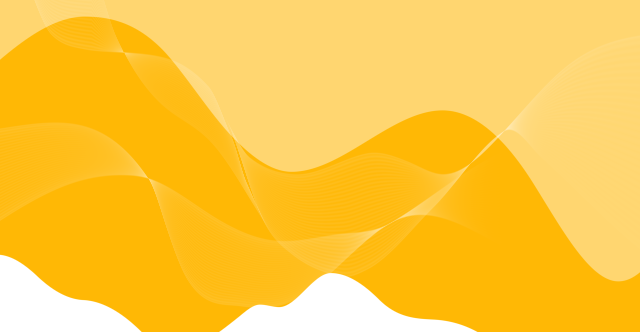
This background is drawn by a WebGL 1 fragment shader. Its source:

```glsl
precision highp float;
// Amber wave background with fine translucent line ribbons and white hills.
uniform vec2 u_resolution;

// Canvas space: x runs right, y runs down from the top edge.
const vec2 CANVAS = vec2(7.68, 4.0);
const vec3 AMBER = vec3(1.0, 0.72, 0.02);
const vec3 PALE = vec3(1.0, 0.84, 0.44);
const vec3 WHITE = vec3(1.0);

// Cubic segment between two knots given as (x, y, slope).
float segment(float x, vec3 a, vec3 b) {
  float w = b.x - a.x;
  float t = clamp((x - a.x) / w, 0.0, 1.0);
  float u = 1.0 - t;
  return mix(a.y, b.y, t * t * (3.0 - 2.0 * t)) + w * t * u * (a.z * u - b.z * t);
}

// Smooth curve through five knots.
float curve(float x, vec3 a, vec3 b, vec3 c, vec3 d, vec3 e) {
  if (x < b.x) return segment(x, a, b);
  if (x < c.x) return segment(x, b, c);
  if (x < d.x) return segment(x, c, d);
  return segment(x, d, e);
}

float waveLine(float x) {
  vec3 trough = vec3(3.5, 2.07, 0.0);
  return x < trough.x
    ? curve(x, vec3(0.0, 0.72, -0.85), vec3(1.02, 0.2, 0.0), vec3(2.05, 0.71, 1.2),
        vec3(2.78, 1.64, 1.05), trough)
    : curve(x, trough, vec3(5.31, 1.33, 0.0), vec3(6.4, 2.21, 1.6),
        vec3(7.42, 3.39, 0.0), vec3(7.68, 3.28, -0.85));
}

float hillLine(float x) {
  vec3 valley = vec3(2.15, 4.2, 0.0);
  vec3 crest = vec3(3.97, 3.29, 0.0);
  if (x < valley.x)
    return curve(x, vec3(0.0, 3.07, 0.1), vec3(0.45, 3.33, 0.95), vec3(1.0, 3.615, 0.05),
      vec3(1.7, 4.0, 1.0), valley);
  return x < crest.x
    ? curve(x, valley, vec3(2.85, 3.83, -0.8), vec3(3.12, 3.67, 0.0),
        vec3(3.35, 3.7, 0.0), crest)
    : curve(x, crest, vec3(4.55, 3.61, 1.0), vec3(5.2, 3.85, 0.05),
        vec3(5.73, 4.0, 0.55), vec3(7.68, 5.0, 0.5));
}

// Upper left ribbon edges as (first, second).
vec2 upperEdges(float x) {
  vec3 k = vec3(2.05, 0.72, 0.35);
  float first = x < k.x
    ? curve(x, vec3(0.3, -0.3, 2.6), vec3(0.62, 0.42, 1.0), vec3(1.0, 0.59, 0.2),
        vec3(1.6, 0.64, 0.08), k)
    : curve(x, k, vec3(2.5, 1.04, 1.1), vec3(2.78, 1.65, 2.2),
        vec3(2.96, 2.2, 2.3), vec3(3.3, 2.87, 1.4));
  float second = curve(x, vec3(1.1, -0.5, 3.0), vec3(1.4, 0.45, 2.2), vec3(1.9, 1.22, 1.0),
    vec3(2.5, 1.68, 1.0), vec3(3.3, 2.87, 1.4));
  return vec2(first, second);
}

// Wide fan in the centre that twists and opens to the right.
vec2 fanEdges(float x) {
  vec3 k = vec3(4.9, 1.95, 0.4);
  vec3 m = vec3(4.4, 3.25, -0.5);
  vec3 root = vec3(2.68, 1.37, 1.8);
  float first = x < k.x
    ? curve(x, root, vec3(3.0, 1.9, 0.8), vec3(3.5, 2.1, 0.1), vec3(4.4, 1.85, -0.2), k)
    : curve(x, k, vec3(5.32, 2.1, 0.0), vec3(6.05, 1.58, -1.1),
        vec3(6.8, 0.8, -0.8), vec3(7.68, 0.43, -0.15));
  float second = x < m.x
    ? curve(x, root, vec3(3.16, 2.66, 2.0), vec3(3.5, 3.06, 0.8), vec3(4.1, 3.33, 0.2), m)
    : curve(x, m, vec3(5.2, 2.5, -1.0), vec3(6.05, 1.58, -0.6),
        vec3(6.5, 1.9, 0.9), vec3(7.68, 3.0, 0.8));
  return vec2(first, second);
}

// Lower ribbon from the left edge to the centre.
vec2 lowerEdges(float x) {
  vec3 k = vec3(2.25, 3.37, 1.6);
  vec3 m = vec3(2.5, 2.57, 0.65);
  float first = x < k.x
    ? curve(x, vec3(0.0, 1.55, -0.15), vec3(0.75, 1.48, 0.05), vec3(1.78, 2.15, 1.5),
        vec3(2.0, 2.75, 3.0), k)
    : curve(x, k, vec3(2.9, 3.69, 0.15), vec3(3.6, 3.58, -0.6),
        vec3(4.7, 2.68, -0.55), vec3(6.1, 3.0, 0.5));
  float second = x < m.x
    ? curve(x, vec3(0.0, 2.66, -0.65), vec3(0.75, 2.25, -0.4), vec3(1.45, 2.11, 0.0),
        vec3(1.78, 2.15, 0.3), m)
    : curve(x, m, vec3(3.3, 2.9, 0.1), vec3(4.0, 2.83, -0.15),
        vec3(4.7, 2.68, -0.6), vec3(6.1, 1.8, -0.4));
  return vec2(first, second);
}

// Opacity of a line bundle; it grows denser where its edges meet.
float ribbon(float y, vec2 edges, float lines, float fade, float px) {
  float gap = edges.y - edges.x;
  float width = max(abs(gap), 0.001);
  float s = (y - edges.x) / (gap < 0.0 ? -width : width);
  float inset = min(s, 1.0 - s) * width;
  float inside = smoothstep(-px, px, inset);
  float visible = smoothstep(1.5, 4.0, width / (lines * px));
  float stripe = 1.0 + 0.6 * visible * cos(6.2832 * s * lines);
  float density = 0.075 / (width + 0.14) * stripe + 0.07 * exp(-14.0 * max(inset, 0.0));
  return inside * min(density, 0.5) * mix(1.0, fade, clamp(s, 0.0, 1.0));
}

// Antialiased coverage below a curve of the given slope.
float below(float depth, float slope, float px) {
  float soft = 0.7 * px * sqrt(1.0 + slope * slope);
  return smoothstep(-soft, soft, depth);
}

void main() {
  vec2 uv = gl_FragCoord.xy / u_resolution;
  vec2 p = vec2(uv.x, 1.0 - uv.y) * CANVAS;
  float px = CANVAS.y / u_resolution.y;

  // Sky and main wave
  float wave = waveLine(p.x);
  float waveSlope = (waveLine(p.x + px) - wave) / px;
  vec3 color = mix(PALE, AMBER, below(p.y - wave, waveSlope, px));

  // Line ribbons
  float upper = ribbon(p.y, upperEdges(p.x), 24.0, 0.5, px);
  float fan = ribbon(p.y, fanEdges(p.x), 30.0, mix(1.0, 0.15, smoothstep(6.0, 6.6, p.x)), px);
  float lower = ribbon(p.y, lowerEdges(p.x), 30.0, 1.0, px);
  color = mix(color, WHITE, upper * (1.0 - smoothstep(2.9, 3.3, p.x)));
  color = mix(color, WHITE, fan * smoothstep(2.68, 2.95, p.x));
  color = mix(color, WHITE, lower * (1.0 - smoothstep(4.9, 6.1, p.x)));

  // White hills
  float hill = hillLine(p.x);
  float hillSlope = (hillLine(p.x + px) - hill) / px;
  color = mix(color, WHITE, below(p.y - hill, hillSlope, px));
  gl_FragColor = vec4(color, 1.0);
}
```
